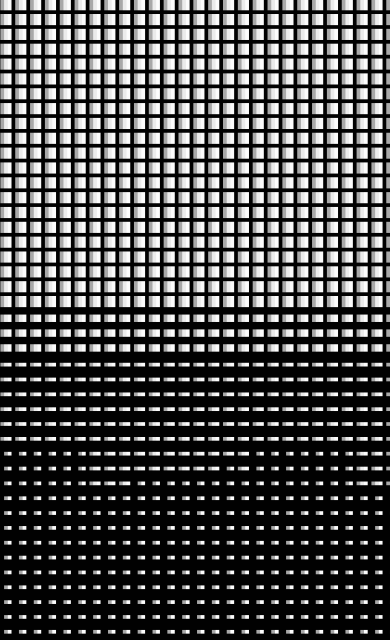
A Shadertoy shader for this pattern:

```glsl
const float PITCH = 0.02319;                 // cell size in canvas heights
const vec2 GRID_START = vec2(0.0006, -0.0013);
const float SHADE = 0.66;
const float PALE = 0.92;
const float WHITE = 0.99;

// Soft coverage of the interval from lo to hi
float band(float x, float lo, float hi, float blur) {
    return clamp((x - lo) / blur + 0.5, 0.0, 1.0)
         * clamp((hi - x) / blur + 0.5, 0.0, 1.0);
}

// One for whole numbers from first to last
float within(float n, float first, float last) {
    return step(first - 0.5, n) * step(n, last + 0.5);
}

// Row at which the wide dashes of a column turn into short ones
float dashEnd(float column) {
    return 30.0 + 2.0 * within(column, 6.0, 16.0)
                + within(column, 6.0, 8.0)
                - within(column, 15.0, 15.0)
                + 3.0 * within(column, 24.0, 27.0);
}

// Bar brightness: a shaded left side, then pale, then white
float barTone(float x, float left, float blur) {
    float firstEdge = clamp((x - left - 1.0) / blur + 0.5, 0.0, 1.0);
    float secondEdge = clamp((x - 2.0) / blur + 0.5, 0.0, 1.0);
    float tone = mix(SHADE, PALE, firstEdge);
    return mix(tone, WHITE, secondEdge * firstEdge);
}

void mainImage(out vec4 fragColor, in vec2 fragCoord) {
    vec2 p = fragCoord / iResolution.y;
    p.y = 1.0 - p.y;

    // Quarter-cell units, offset so soft edges stay inside their cell
    vec2 q = (p - GRID_START) * 4.0 / PITCH;
    vec2 cell = floor((q + 0.5) / 4.0);
    vec2 local = q - 4.0 * cell;
    float blur = 4.0 / (PITCH * iResolution.y);

    // Blocks lose a quarter in height at each stage, then in width
    float top = step(20.5, cell.y) + step(23.5, cell.y);
    float left = step(dashEnd(cell.x) - 0.5, cell.y);

    float mask = band(local.x, left, 3.0, blur) * band(local.y, top, 3.0, blur);
    float light = mask * barTone(local.x, left, blur);
    fragColor = vec4(vec3(max(light, 0.005)), 1.0);
}
```
